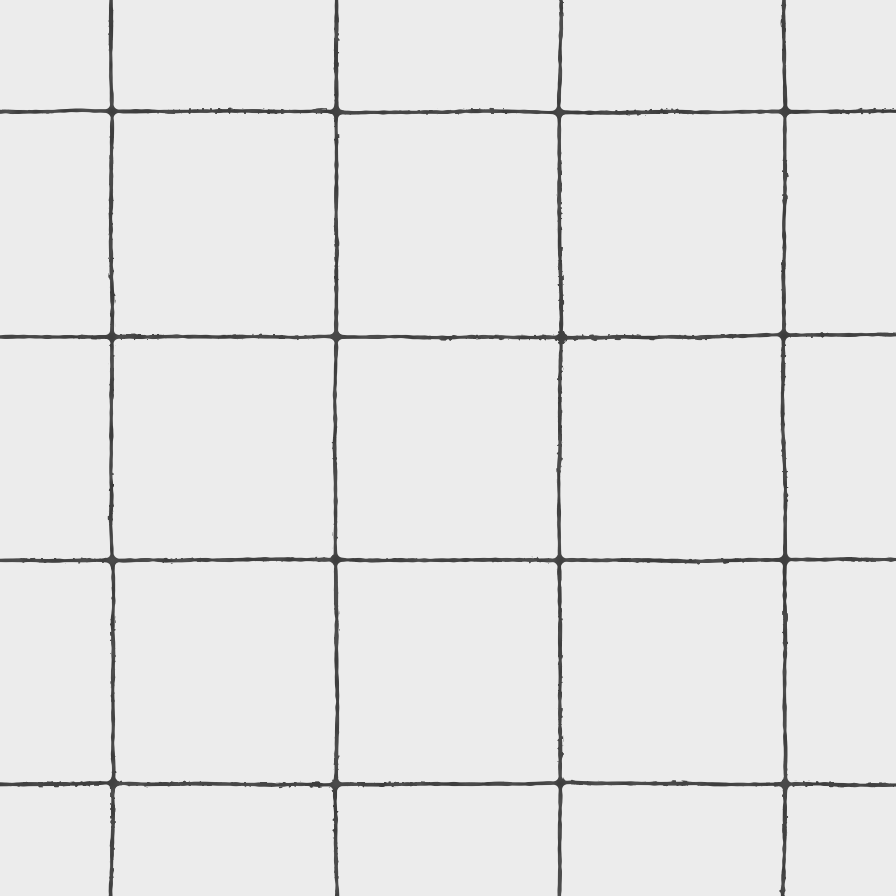
Write a three.js fragment shader that draws this pattern.

```glsl
varying vec2 vUv;

float hash(vec2 p) {
  p = fract(p * vec2(0.1031, 0.1137));
  p += dot(p, p.yx + 33.33);
  return fract((p.x + p.y) * p.x * 37.7);
}

float noise(vec2 p) {
  vec2 cell = floor(p);
  vec2 f = fract(p);
  f = f * f * (3.0 - 2.0 * f);
  float low = mix(hash(cell), hash(cell + vec2(1.0, 0.0)), f.x);
  float high = mix(hash(cell + vec2(0.0, 1.0)), hash(cell + 1.0), f.x);
  return mix(low, high, f.y);
}

// Sideways drift of one joint along its length
float wobble(float along, float line, float seed) {
  float row = line * 13.0 + seed;
  float slow = noise(vec2(along * 2.3 + 20.0, row)) - 0.5;
  float medium = noise(vec2(along * 9.0 + 50.0, row + 5.0)) - 0.5;
  return slow * 0.011 + medium * 0.005;
}

float roundedBox(vec2 p, float halfSize, float radius) {
  vec2 d = abs(p) - halfSize + radius;
  return length(max(d, 0.0)) + min(max(d.x, d.y), 0.0) - radius;
}

// Fine unevenness with patches of small chips
float edgeWear(vec2 p) {
  float grain = (noise(p * 38.0 + 70.0) - 0.5) * 0.004;
  float patches = smoothstep(0.35, 0.75, noise(p * 5.0 + 31.0));
  float chips = smoothstep(0.62, 0.9, noise(p * 85.0 + 11.0));
  return grain + chips * patches * 0.006;
}

void main() {
  const float TILES = 4.0;
  const float JOINT_HALF_WIDTH = 0.0082;
  const float CORNER_RADIUS = 0.023;
  const vec3 TILE_COLOR = vec3(0.925);
  const vec3 JOINT_DARK = vec3(0.23);
  const vec3 JOINT_LIGHT = vec3(0.31);

  // Joints lie halfway between whole tile coordinates
  vec2 p = vUv * TILES;
  vec2 line = floor(p);
  vec2 bent = p + vec2(wobble(p.y, line.x, 3.0), wobble(p.x, line.y, 101.0));
  vec2 local = fract(bent + 0.5) - 0.5;

  float edge = roundedBox(local, 0.5 - JOINT_HALF_WIDTH, CORNER_RADIUS);
  edge += edgeWear(p);

  // Antialiased joint over the flat tile
  float blur = fwidth(vUv.x) * TILES * 0.6;
  float joint = smoothstep(-blur, blur, edge);
  vec3 jointColor = mix(JOINT_DARK, JOINT_LIGHT, noise(p * 24.0 + 9.0));
  gl_FragColor = vec4(mix(TILE_COLOR, jointColor, joint), 1.0);
}
```
